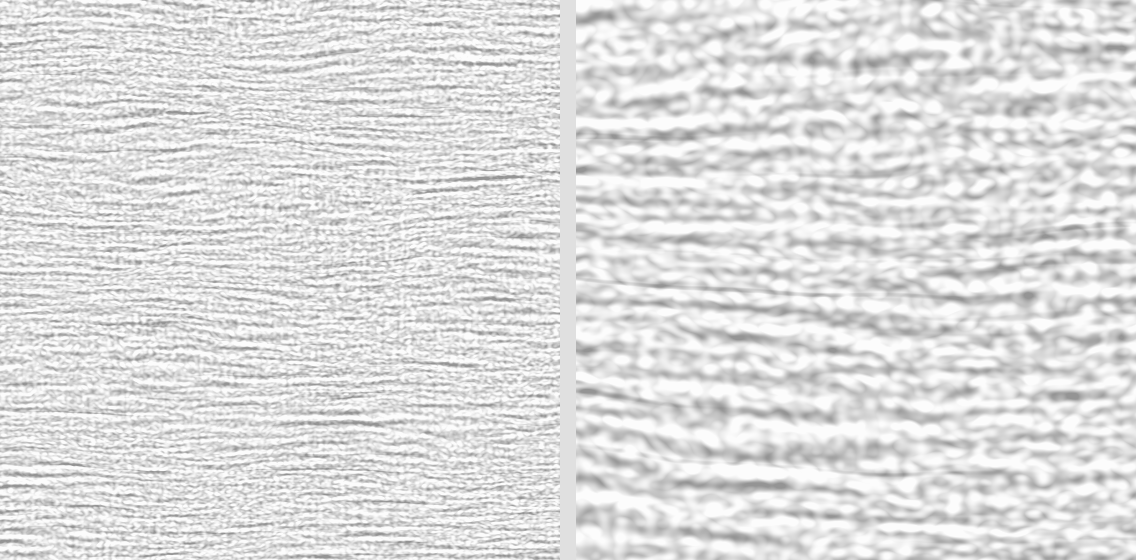
Left: the whole. Right: its middle third, enlarged.
Write a WebGL 2 fragment shader that draws this texture.

```glsl
#version 300 es
precision highp float;

#define FURROW_CELLS vec2(9.0, 94.0)
#define FIBRE_CELLS vec2(24.0, 150.0)
#define GRAIN_CELLS vec2(110.0, 185.0)
#define PEBBLE_CELLS vec2(76.0, 124.0)
#define TICK_CELLS vec2(88.0, 76.0)
#define CRACK_CELLS vec2(3.2, 135.0)
#define BEND 0.006
#define WOBBLE 0.001
#define CRACK_DEPTH 1.1
#define MID_TONE 0.884
#define CONTRAST 0.116
#define HIGHLIGHT_ROLLOFF 0.021

uniform vec2 u_resolution;
out vec4 fragColor;

// Unit gradient for one lattice corner
vec2 cornerGradient(ivec2 cell, uint seed) {
    uint h = uint(cell.x) * 1597334677u ^ uint(cell.y) * 3812015801u ^ seed * 2654435769u;
    h = (h ^ (h >> 16)) * 2246822519u;
    h = (h ^ (h >> 13)) * 3266489917u;
    h ^= h >> 16;
    float angle = float(h >> 8) * 6.28319 / 16777216.0;
    return vec2(cos(angle), sin(angle));
}

// Gradient noise scaled to zero mean and unit variance
float gradientNoise(vec2 p, uint seed) {
    ivec2 cell = ivec2(floor(p));
    vec2 f = fract(p);
    vec2 w = f * f * f * (f * (f * 6.0 - 15.0) + 10.0);
    float a = dot(cornerGradient(cell, seed), f);
    float b = dot(cornerGradient(cell + ivec2(1, 0), seed), f - vec2(1.0, 0.0));
    float c = dot(cornerGradient(cell + ivec2(0, 1), seed), f - vec2(0.0, 1.0));
    float d = dot(cornerGradient(cell + ivec2(1, 1), seed), f - vec2(1.0, 1.0));
    return mix(mix(a, b, w.x), mix(c, d, w.x), w.y) * 4.63;
}

// Noise less its neighbours above and below: even streaks without broad blotches
float streaks(vec2 p, uint seed) {
    vec2 stepUp = vec2(0.0, 0.8);
    float around = gradientNoise(p + stepUp, seed) + gradientNoise(p - stepUp, seed);
    return 0.73 * (gradientNoise(p, seed) - 0.5 * around);
}

// Bright rounded lumps parted by thin, softened dark veins
float pebbles(vec2 p, uint seed) {
    float n = gradientNoise(p, seed);
    return (sqrt(n * n + 0.03) - 0.84) / 0.58;
}

// Bends the horizontal grain into shallow waves
vec2 bendGrain(vec2 p) {
    p.y += BEND * gradientNoise(p * vec2(2.5, 5.0) + 0.37, 1u);
    p.y += WOBBLE * gradientNoise(p * vec2(14.0, 24.0), 2u);
    return p;
}

// Signed relief of the surface, about unit variance
float woodRelief(vec2 p) {
    float furrow = streaks(p * FURROW_CELLS, 3u);
    float fibre = streaks(p * FIBRE_CELLS + 0.41, 4u);
    float grain = gradientNoise(p * GRAIN_CELLS + 0.23, 5u);
    float pebble = pebbles(p * PEBBLE_CELLS, 6u);
    float tick = gradientNoise(p * TICK_CELLS, 7u);

    // Patches where furrows fade or short cross ticks appear
    float patchiness = gradientNoise(p * vec2(3.0, 8.0) + 0.5, 8u);
    float tickAmount = 0.4 * smoothstep(0.7, 2.0, gradientNoise(p * vec2(2.2, 9.0), 9u));
    float furrowAmount = 0.62 + 0.14 * clamp(patchiness, -1.5, 1.5);

    float weights[5] = float[5](furrowAmount, 0.46, 0.4, 0.4, tickAmount);
    float layers[5] = float[5](furrow, fibre, grain, pebble, tick);
    float sum = 0.0;
    float power = 0.0;
    for (int i = 0; i < 5; i++) {
        sum += weights[i] * layers[i];
        power += weights[i] * weights[i];
    }

    // Sparse long cracks
    float crack = smoothstep(1.4, 2.3, gradientNoise(p * CRACK_CELLS + 0.61, 10u));
    return sum * inversesqrt(power) - CRACK_DEPTH * crack;
}

// Linear shadows, rolled-off highlights
float reliefTone(float relief) {
    float lit = clamp(relief, 0.0, 2.5);
    return clamp(MID_TONE + CONTRAST * relief - HIGHLIGHT_ROLLOFF * lit * lit, 0.58, 0.99);
}

void main() {
    vec2 p = gl_FragCoord.xy / u_resolution.y;
    float tone = reliefTone(woodRelief(bendGrain(p)));
    fragColor = vec4(vec3(tone), 1.0);
}
```
